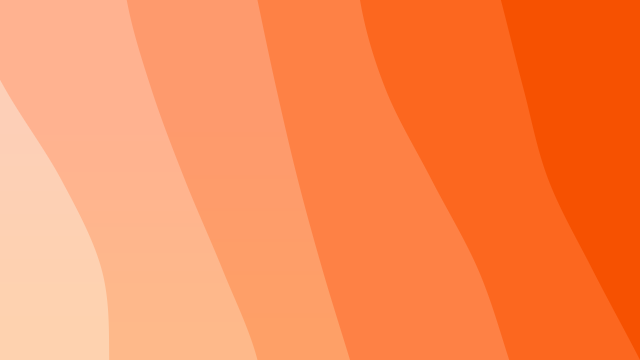
Write a WebGL 2 fragment shader that draws this background.

```glsl
#version 300 es
precision highp float;
// Six flowing bands run from pale peach on the left to deep orange on the right.
// Each border is a smooth spline giving x for a height; every band is painted
// over the one to its left, and the paler bands warm gently towards the bottom.
uniform vec2 u_resolution;
out vec4 fragColor;

// Catmull-Rom spline over five knots from top (0) to bottom (1),
// with one guide knot past each end to set the slope there.
float border(float down, float knots[7]) {
    float s = clamp(down, 0.0, 1.0) * 4.0;
    int i = min(int(s), 3);
    float t = s - float(i);
    float a = knots[i], b = knots[i + 1], c = knots[i + 2], d = knots[i + 3];
    return b + 0.5 * t * (c - a + t * (2.0 * a - 5.0 * b + 4.0 * c - d
         + t * (3.0 * (b - c) + d - a)));
}

// Coverage of everything right of a border, smoothed over one pixel.
float rightOf(float x, float edge) {
    float d = x - edge;
    return clamp(0.5 + d / length(vec2(dFdx(d), dFdy(d))), 0.0, 1.0);
}

void main() {
    vec2 uv = gl_FragCoord.xy / u_resolution;
    float down = 1.0 - uv.y;
    float warmth = smoothstep(0.25, 1.0, down);

    // Border positions as fractions of the canvas width
    float cream  = border(down, float[7](-0.141, -0.065, 0.009, 0.096, 0.159, 0.1706, 0.162));
    float peach  = border(down, float[7](0.185, 0.198, 0.237, 0.289, 0.348, 0.4023, 0.421));
    float salmon = border(down, float[7](0.374, 0.4023, 0.4323, 0.4655, 0.504, 0.5469, 0.590));
    float coral  = border(down, float[7](0.555, 0.5625, 0.603, 0.6745, 0.7474, 0.7956, 0.8385));
    float orange = border(down, float[7](0.745, 0.7826, 0.8184, 0.857, 0.926, 1.0, 1.07));

    // Bands, painted from left to right
    vec3 color = mix(vec3(0.992, 0.812, 0.718), vec3(0.996, 0.824, 0.686), warmth);
    vec3 peachTone = mix(vec3(1.0, 0.698, 0.565), vec3(0.996, 0.725, 0.541), warmth);
    vec3 salmonTone = mix(vec3(0.996, 0.604, 0.427), vec3(0.996, 0.627, 0.404), warmth);
    color = mix(color, peachTone, rightOf(uv.x, cream));
    color = mix(color, salmonTone, rightOf(uv.x, peach));
    color = mix(color, vec3(0.996, 0.506, 0.271), rightOf(uv.x, salmon));
    color = mix(color, vec3(0.988, 0.404, 0.122), rightOf(uv.x, coral));
    color = mix(color, vec3(0.965, 0.318, 0.004), rightOf(uv.x, orange));

    fragColor = vec4(color, 1.0);
}
```
